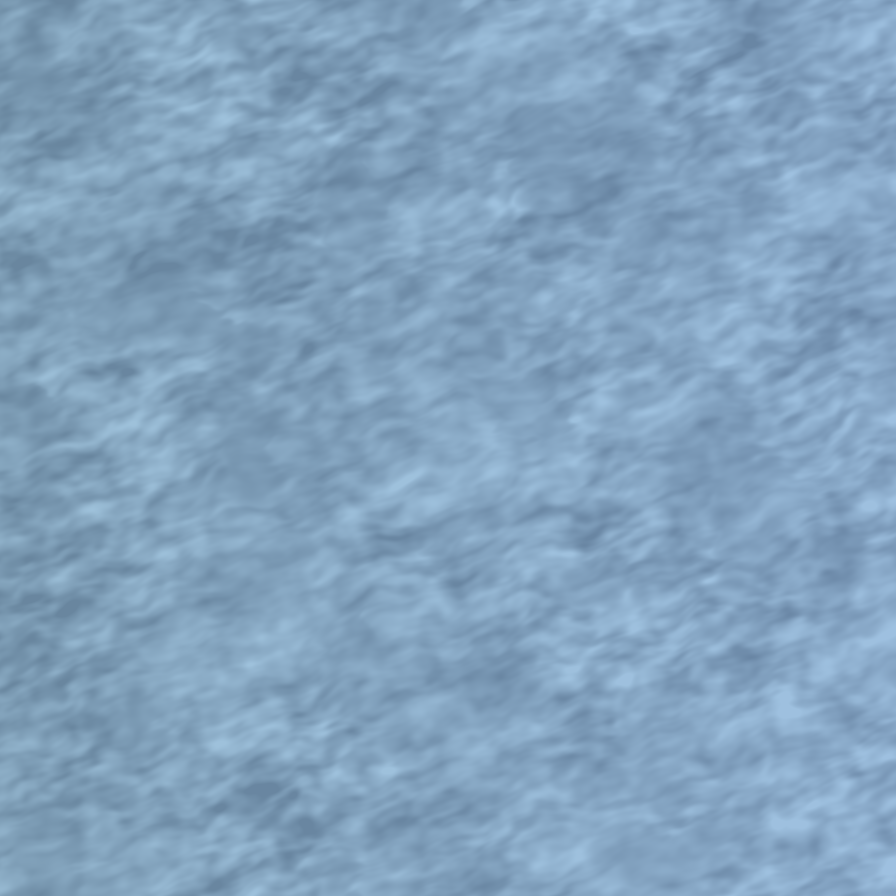
Give the GLSL for this texture, as a WebGL 1 fragment shader.

```glsl
precision highp float;
uniform vec2 u_resolution;

#define STREAK_ANGLE 0.33
#define WARP 0.012
#define PATCH_SCALE vec2(5.0, 9.0)
#define STREAK_SCALE vec2(14.0, 36.0)
#define GRAIN_SCALE vec2(36.0, 74.0)
#define PATCH_AMOUNT 0.42
#define STREAK_AMOUNT 0.54
#define GRAIN_AMOUNT 0.42
#define DARK_BLUE vec3(0.420, 0.535, 0.645)
#define LIGHT_BLUE vec3(0.600, 0.735, 0.845)

float hash(vec2 p) {
  return fract(sin(dot(p, vec2(127.1, 311.7))) * 43758.5);
}

// Dot product of a random unit gradient with the offset from its cell corner
float corner(vec2 cell, vec2 offset) {
  float angle = 6.2832 * hash(cell);
  return dot(vec2(cos(angle), sin(angle)), offset);
}

float gradientNoise(vec2 p) {
  vec2 i = floor(p), f = fract(p);
  vec2 w = f * f * f * (f * (f * 6.0 - 15.0) + 10.0);
  vec2 e = vec2(1.0, 0.0);
  float low = mix(corner(i, f), corner(i + e.xy, f - e.xy), w.x);
  float high = mix(corner(i + e.yx, f - e.yx), corner(i + e.xx, f - e.xx), w.x);
  return mix(low, high, w.y);
}

float fbm(vec2 p) {
  float sum = 0.0, amplitude = 1.0;
  for (int octave = 0; octave < 3; octave++) {
    sum += amplitude * gradientNoise(p);
    p = p * 2.03 + vec2(17.3, 9.1);
    amplitude *= 0.5;
  }
  return sum;
}

void main() {
  vec2 uv = gl_FragCoord.xy / u_resolution.y;
  vec2 centred = gl_FragCoord.xy / u_resolution - 0.5;

  // Axes along and across the streaks, gently bent
  float c = cos(STREAK_ANGLE), s = sin(STREAK_ANGLE);
  vec2 p = vec2(c * uv.x + s * uv.y, c * uv.y - s * uv.x);
  p += WARP * vec2(fbm(uv * 11.0 + 31.0), fbm(uv * 11.0 + 57.0));

  // Broad patches, wispy streaks and soft grain
  float patches = fbm(p * PATCH_SCALE + 3.0);
  float streaks = fbm(p * STREAK_SCALE + 41.0);
  float grain = gradientNoise(p * GRAIN_SCALE + 73.0)
              + 0.35 * gradientNoise(uv * 62.0 + 29.0);
  float wispiness = 0.75 + 0.5 * smoothstep(-0.4, 0.4, gradientNoise(uv * 5.0 + 19.0));
  float tone = PATCH_AMOUNT * patches
             + wispiness * (STREAK_AMOUNT * streaks + GRAIN_AMOUNT * grain);

  // Thin dark creases and rounded dull blotches
  float crease = 1.0 - smoothstep(0.0, 0.16, abs(gradientNoise(p * vec2(10.0, 25.0) + 87.0)));
  float creaseMask = smoothstep(0.05, 0.4, gradientNoise(p * vec2(7.0, 11.0) + 11.0));
  tone -= 0.16 * crease * creaseMask;
  float blotch = smoothstep(0.2, 0.36, gradientNoise(uv * vec2(9.0, 10.0) + 0.2 * streaks + 63.0));
  tone = mix(tone, -0.22 + 0.4 * tone, 0.6 * blotch);

  // Light grows toward the lower right, where the blue is purer
  tone = 0.525 + tone + 0.22 * centred.x - 0.1 * centred.y;
  vec3 color = mix(DARK_BLUE, LIGHT_BLUE, clamp(tone, -0.05, 1.1));
  color += centred.x * vec3(0.0, -0.004, 0.024);
  gl_FragColor = vec4(color, 1.0);
}
```
